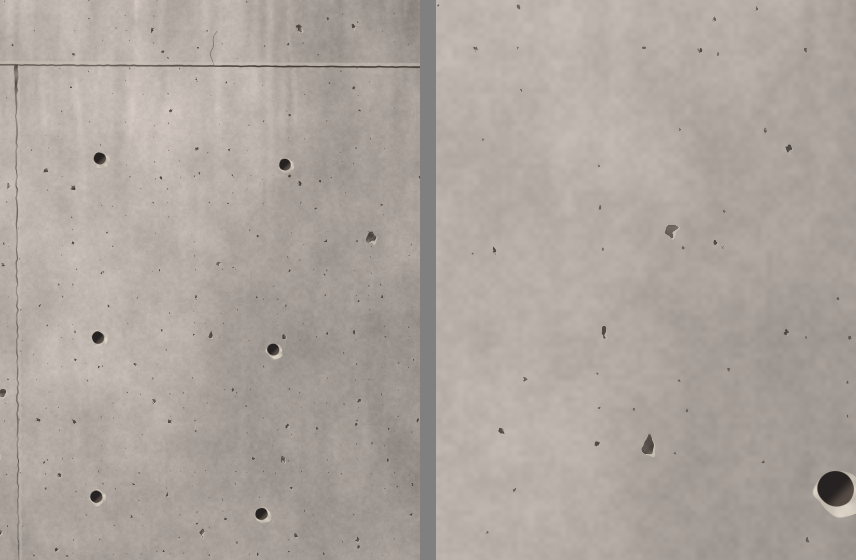
Left, the full canvas; right, a detail of the centre.
Give the GLSL for this texture, as a Shadertoy shader.

```glsl
// Weathered cast concrete wall: a cloudy, streaked panel with two form joints,
// a 2 x 3 grid of tie holes with chipped rims, and air pits scattered over
// jittered cells at three scales. Lengths are in canvas heights.

const vec3 DARK_CEMENT = vec3(0.49, 0.465, 0.44);
const vec3 PALE_CEMENT = vec3(0.80, 0.76, 0.735);
const vec3 CHIP_COLOR  = vec3(0.80, 0.77, 0.72);
const vec3 PIT_COLOR   = vec3(0.25, 0.22, 0.20);
const vec3 HOLE_COLOR  = vec3(0.15, 0.135, 0.13);

const float JOINT_Y = 0.884;        // horizontal joint height
const float JOINT_X = 0.0285;       // vertical joint position
const float JOINT_HALF = 0.0014;
const float HOLE_RADIUS = 0.0108;
const vec2  HOLE_START = vec2(0.178, 0.717);
const float HOLE_SPACING = 0.331;
const float STAIN_AMOUNT = 0.55;
const float STREAK_AMOUNT = 0.22;
const float GRAIN_AMOUNT = 0.20;

float hash(vec2 p) {
    vec3 q = fract(p.xyx * vec3(0.1031, 0.1030, 0.0973));
    q += dot(q, q.yzx + 33.33);
    return fract((q.x + q.y) * q.z);
}

float noise(vec2 p) {
    vec2 i = floor(p), f = fract(p);
    f = f * f * (3.0 - 2.0 * f);
    return mix(mix(hash(i), hash(i + vec2(1, 0)), f.x),
               mix(hash(i + vec2(0, 1)), hash(i + 1.0), f.x), f.y);
}

float fbm(vec2 p) {
    float sum = 0.0, amp = 0.5;
    for (int i = 0; i < 5; i++) {
        sum += amp * noise(p);
        p = mat2(1.6, 1.2, -1.2, 1.6) * p + 17.0;
        amp *= 0.5;
    }
    return sum;
}

float cover(float d) {
    float edge = 0.75 / iResolution.y;
    return 1.0 - smoothstep(-edge, edge, d);
}

// One irregular pit per chosen cell: x = dark cavity, y = sunlit lower lip
vec2 pits(vec2 p, float cell, float chance, float maxRadius) {
    vec2 g = p / cell, id = floor(g);
    float size = hash(id + 31.1);
    float r = maxRadius * mix(0.4, 1.0, size * size);
    vec2 center = 0.3 + 0.4 * vec2(hash(id + 7.3), hash(id + 19.7));
    vec2 q = (fract(g) - center) * cell;
    q.x *= 1.0 + 0.6 * hash(id + 53.9);
    q += 1.3 * r * (vec2(noise(p * 1.2 / r), noise(p * 1.2 / r + 40.0)) - 0.5);
    float local = chance * mix(1.5, 0.7, id.y * cell);
    float keep = step(hash(id + cell * 900.0), local);
    return keep * vec2(cover(length(q) - r),
                       cover(length(q - r * vec2(0.4, -0.4)) - r));
}

void mainImage(out vec4 fragColor, in vec2 fragCoord) {
    vec2 p = fragCoord / iResolution.y;
    float slab = smoothstep(-0.002, 0.002, p.y - JOINT_Y);

    // Broad shading, stains, runs and grain
    float tone = 0.82 - 0.25 * smoothstep(0.28, 0.75, p.x)
                      - 0.20 * smoothstep(0.40, 0.0, p.y);
    tone -= 0.16 * exp(-14.0 * dot(p - vec2(0.55, 0.32), p - vec2(0.55, 0.32)));
    tone -= 0.06 * slab;
    tone += STAIN_AMOUNT * (fbm(p * vec2(7.0, 5.0) + 3.0) - 0.5);
    tone += 0.25 * (fbm(p * 24.0 + 9.0) - 0.5);
    float runs = noise(vec2(p.x * 75.0 + 2.0 * noise(p * 7.0), p.y * 5.0));
    float runZone = 0.25 + 0.75 * smoothstep(0.55, 0.95, p.y);
    tone += STREAK_AMOUNT * runZone * (runs - 0.5);
    float drip = smoothstep(0.82, 0.98, noise(vec2(p.x * 48.0 + sin(p.y * 21.0) * 0.3, p.y * 6.0 + 8.0)));
    tone += 0.16 * drip * runZone;
    tone += GRAIN_AMOUNT * (0.5 * noise(p * 310.0) + 0.5 * noise(p * 140.0) - 0.5);
    vec3 color = mix(DARK_CEMENT, PALE_CEMENT, clamp(tone, 0.0, 1.1));

    // Air pits: pinholes, medium voids, large chips
    vec2 pin = pits(p, 0.024, 0.24, 0.0015);
    vec2 mid = pits(p + 0.013, 0.056, 0.30, 0.0036);
    vec2 big = pits(p + vec2(0.07, 0.03), 0.13, 0.36, 0.0085);
    color = mix(color, CHIP_COLOR, max(0.35 * mid.y, 0.75 * big.y));
    float cavity = max(max(0.65 * pin.x, 0.85 * mid.x),
                       big.x * mix(0.45, 1.0, noise(p * 190.0)));
    color = mix(color, PIT_COLOR, cavity);

    // Horizontal joint: pale crumbly lip above a shadow that sharpens rightward
    float rough = noise(p * 130.0) - 0.5;
    float dy = p.y - JOINT_Y + 0.005 * p.x + 0.0012 * rough;
    color = mix(color, CHIP_COLOR, 0.45 * cover(abs(dy - 0.004) - 0.003));
    float shadow = mix(0.65, 0.95, smoothstep(0.1, 0.5, p.x));
    color = mix(color, PIT_COLOR, shadow * cover(abs(dy) - JOINT_HALF));

    // Vertical joint: broken line, widest just below the horizontal one
    float dx = p.x - JOINT_X - 0.005 * (JOINT_Y - p.y) + 0.003 * rough;
    float gape = smoothstep(0.80, 0.87, p.y) * noise(p * 80.0);
    float broken = mix(0.35, 0.9, noise(vec2(3.0, p.y * 60.0))) * mix(0.65, 1.0, p.y);
    color = mix(color, CHIP_COLOR, 0.3 * (1.0 - slab) * cover(abs(dx - 0.004) - 0.0025));
    color = mix(color, PIT_COLOR, broken * (1.0 - slab) * cover(abs(dx) - JOINT_HALF * 0.8 - 0.004 * gape));

    // Hairline crack in the upper slab
    float crack = abs(p.x - 0.382 - 0.004 * sin(p.y * 95.0) - 0.008 * (noise(p * 60.0) - 0.5));
    color = mix(color, PIT_COLOR, 0.5 * slab * cover(crack - 0.0006) * step(p.y, 0.945));

    // Tie holes: columns lean inward and row spacing tightens downward
    for (int k = 0; k < 6; k++) {
        float col = float(k / 3), row = float(k % 3);
        vec2 center = HOLE_START + vec2(col * HOLE_SPACING - row * (0.003 + 0.018 * col),
            -0.011 * col - row * (0.338 + 0.010 * col) + 0.018 * row * row);
        vec2 q = p - center;
        float wobble = 0.005 * (noise(p * 110.0) - 0.5);
        float rim = length(q - vec2(0.0025, -0.002)) - HOLE_RADIUS * 1.3 + wobble;
        float bore = length(q) - HOLE_RADIUS + 0.3 * wobble;
        color = mix(color, CHIP_COLOR * (0.88 + 0.25 * noise(p * 200.0)), 0.85 * cover(rim));
        vec3 inside = mix(HOLE_COLOR, PIT_COLOR * 1.35, smoothstep(0.0, 0.012, q.x - q.y));
        color = mix(color, inside, cover(bore));
    }
    fragColor = vec4(color, 1.0);
}
```
